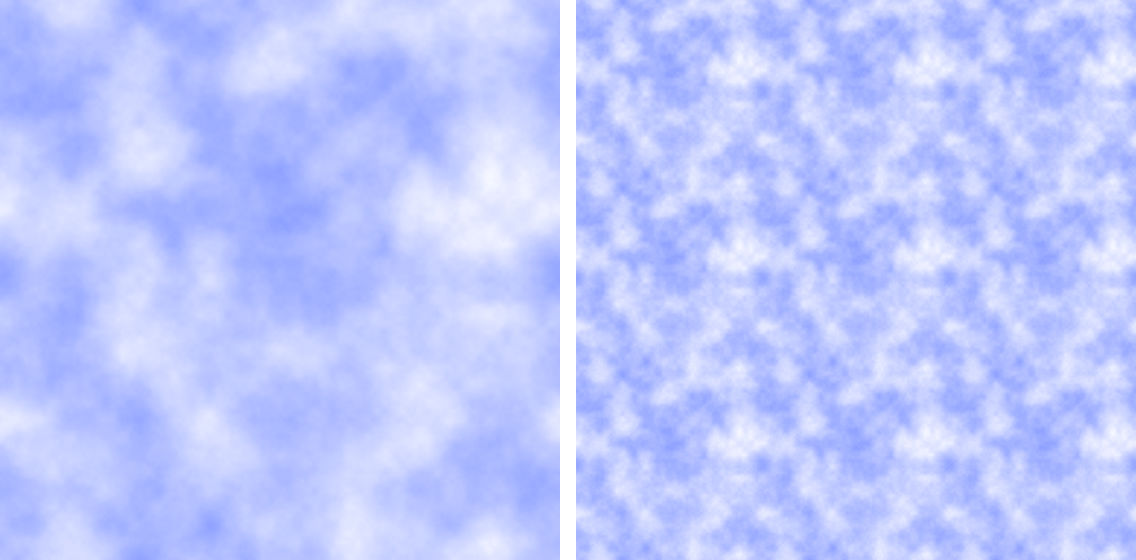
Left, the tile; right, the same tile 3 across and 3 down.
A WebGL 2 fragment shader for this texture:

```glsl
#version 300 es
precision highp float;
precision highp int;
// Soft, pale blue and white clouds: a tiling sum of wrapped value noise.

#define BASE_CELLS 8        // lattice cells across the canvas, first octave
#define OCTAVES 6
#define GAIN 0.5            // amplitude ratio between octaves
#define CONTRAST 1.1
#define BRIGHTNESS 0.54     // average position between sky and cloud
#define SKY_COLOR vec3(0.48, 0.565, 1.0)
#define CLOUD_COLOR vec3(1.0)
#define SEED 17u

uniform vec2 u_resolution;
out vec4 fragColor;

// Integer hash of a lattice point, from 0 to 1.
float hash(ivec2 cell, uint salt) {
    uint h = uint(cell.x) * 1597334677u ^ uint(cell.y) * 3812015801u;
    h ^= (salt + SEED) * 2654435769u;
    h = (h ^ (h >> 16)) * 2146121005u;
    h = (h ^ (h >> 15)) * 2221713035u;
    h ^= h >> 16;
    return float(h >> 8) / 16777216.0;
}

// Value noise whose lattice wraps after a whole number of cells.
float wrappedNoise(vec2 uv, int cells, uint salt) {
    vec2 p = uv * float(cells);
    vec2 corner = floor(p);
    vec2 f = p - corner;
    vec2 blend = f * f * (3.0 - 2.0 * f);
    ivec2 a = ivec2(corner) % cells;
    ivec2 b = (a + 1) % cells;
    float low = mix(hash(a, salt), hash(ivec2(b.x, a.y), salt), blend.x);
    float high = mix(hash(ivec2(a.x, b.y), salt), hash(b, salt), blend.x);
    return mix(low, high, blend.y);
}

// Octaves double in frequency, so each one still wraps at the edges.
float cloudDensity(vec2 uv) {
    float sum = 0.0;
    float total = 0.0;
    float amplitude = 1.0;
    int cells = BASE_CELLS;
    for (int i = 0; i < OCTAVES; i++) {
        sum += amplitude * wrappedNoise(uv, cells, uint(i));
        total += amplitude;
        amplitude *= GAIN;
        cells *= 2;
    }
    return sum / total;
}

void main() {
    vec2 uv = gl_FragCoord.xy / u_resolution;
    float cover = BRIGHTNESS + CONTRAST * (cloudDensity(uv) - 0.5);
    fragColor = vec4(mix(SKY_COLOR, CLOUD_COLOR, clamp(cover, 0.0, 1.0)), 1.0);
}
```
